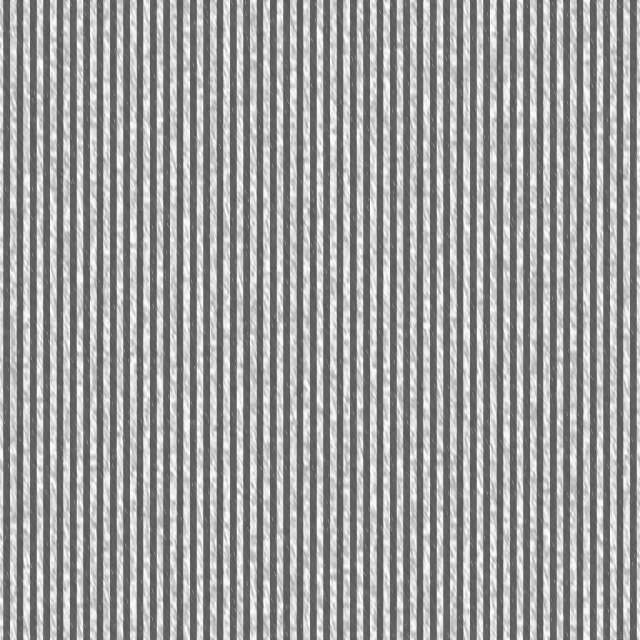
Reproduce this pattern procedurally as a WebGL 2 fragment shader.

```glsl
#version 300 es
precision highp float;

uniform vec2 u_resolution;
out vec4 outColor;

const float STRIPES = 48.0;            // dark and light pairs across
const float DARK_SHARE = 0.5;          // part of each pair that is dark
const float SLANT = 0.25;              // sideways lean of fibres per unit of height
const vec2 FLAKE_GRID = vec2(288.0, 112.0);
const vec2 FIBRE_GRID = vec2(480.0, 192.0);
const vec2 DASH_GRID = vec2(96.0, 72.0);
const vec2 DASH_HALF_SIZE = vec2(0.0006, 0.0035);
const float DASH_CHANCE = 0.4;
const float LIGHT_TONE = 0.85;
const float LIGHT_CONTRAST = 0.42;
const float LIGHT_MIN = 0.68;
const float LIGHT_MAX = 0.97;
const float DARK_TONE = 0.375;
const float DARK_CONTRAST = 0.07;
const float DASH_TONE = 0.58;
const float STRIPE_VARIATION = 0.03;

float hash(vec2 p) {
    return fract(sin(dot(p, vec2(12.9898, 78.233))) * 43758.5453);
}

// Slanted grid coordinates; grid.x * SLANT must be whole
vec2 slantedCoords(vec2 uv, vec2 grid) {
    return vec2(uv.x + SLANT * uv.y, uv.y) * grid;
}

// Wraps a slanted cell, undoing the sideways shift gained over one height
vec2 wrapCell(vec2 cell, vec2 grid) {
    float turns = floor((cell.y + 0.5) / grid.y);
    cell -= turns * vec2(grid.x * SLANT, grid.y);
    return vec2(mod(cell.x, grid.x), cell.y);
}

float slantedNoise(vec2 uv, vec2 grid, float seed) {
    vec2 p = slantedCoords(uv, grid);
    vec2 cell = floor(p);
    vec2 f = fract(p);
    f = f * f * (3.0 - 2.0 * f);
    float a = hash(wrapCell(cell, grid) + seed);
    float b = hash(wrapCell(cell + vec2(1.0, 0.0), grid) + seed);
    float c = hash(wrapCell(cell + vec2(0.0, 1.0), grid) + seed);
    float d = hash(wrapCell(cell + vec2(1.0, 1.0), grid) + seed);
    return mix(mix(a, b, f.x), mix(c, d, f.x), f.y);
}

// Sparse pale dashes, one at most in each slanted cell
float dashes(vec2 uv, float pixel) {
    vec2 p = slantedCoords(uv, DASH_GRID);
    vec2 id = wrapCell(floor(p), DASH_GRID);
    vec2 jitter = vec2(hash(id + 3.7), hash(id + 8.3)) - 0.5;
    vec2 offset = abs(fract(p) - 0.5 - jitter * vec2(0.7, 0.4)) / DASH_GRID;
    vec2 cover = 1.0 - smoothstep(DASH_HALF_SIZE - 0.5 * pixel, DASH_HALF_SIZE + 0.5 * pixel, offset);
    float strength = 0.5 + 0.5 * hash(id + 5.1);
    return cover.x * cover.y * strength * step(hash(id + 1.9), DASH_CHANCE);
}

void main() {
    vec2 uv = gl_FragCoord.xy / u_resolution;
    float pixel = 1.0 / min(u_resolution.x, u_resolution.y);

    // Fibre texture
    float flakes = slantedNoise(uv, FLAKE_GRID, 0.3);
    float fibres = slantedNoise(uv, FIBRE_GRID, 6.1);
    float grain = mix(flakes, fibres, 0.3) - 0.5;

    // Light yarn, with a slight shift of tone per stripe
    float stripeId = mod(floor(uv.x * STRIPES + 0.5), STRIPES);
    float stripeShift = (hash(vec2(stripeId, 4.0)) - 0.5) * STRIPE_VARIATION;
    float light = clamp(LIGHT_TONE + stripeShift + grain * LIGHT_CONTRAST, LIGHT_MIN, LIGHT_MAX);

    // Dark yarn with loose pale fibres
    float dark = DARK_TONE + grain * DARK_CONTRAST;
    dark = mix(dark, DASH_TONE, dashes(uv, pixel));

    // Stripe edges, signed distance in canvas units
    float edge = (abs(fract(uv.x * STRIPES) - 0.5) - 0.5 * DARK_SHARE) / STRIPES;
    float tone = mix(dark, light, smoothstep(-0.5 * pixel, 0.5 * pixel, edge));
    outColor = vec4(vec3(tone), 1.0);
}
```
